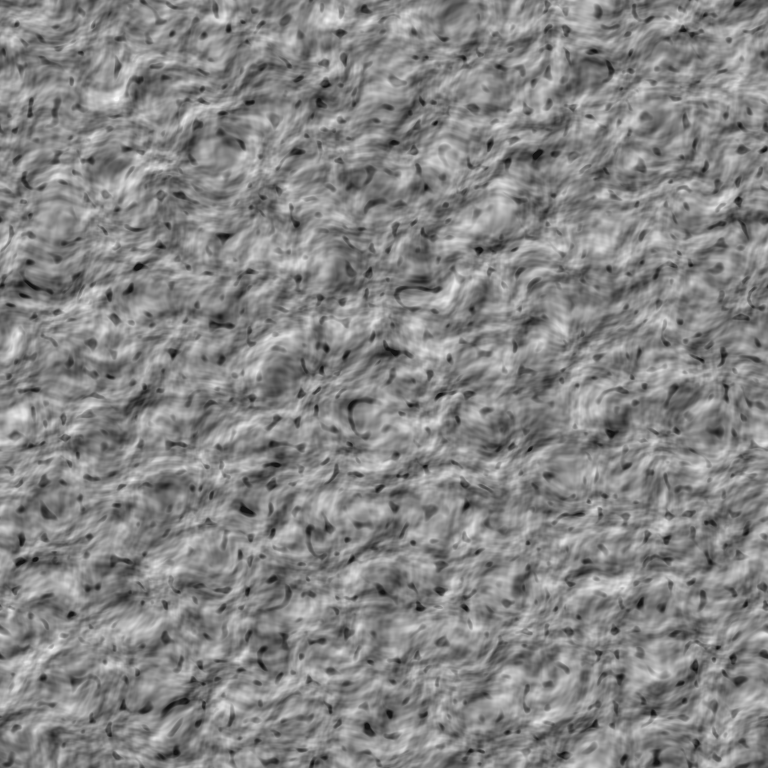
Reproduce this texture procedurally as a WebGL 1 fragment shader.

```glsl
precision highp float;
// Rough porous grey stone, lit from the upper left, tiling in both directions.

uniform vec2 u_resolution;

#define OCTAVES 6
#define BASE_CELLS 6.0
#define LACUNARITY 1.9
#define MAIN_OCTAVE 2.8
#define OCTAVE_SPREAD 2.4
#define LIGHT_DIR vec2(-0.5, 0.866)
#define CONTRAST 0.097
#define OCCLUSION 1.2
#define WARP 0.02
#define PIT_CELLS 64.0
#define PIT_DEPTH 0.25
#define MID_GREY 0.537

// Random unit vector of a lattice point, wrapped to the period.
vec2 latticeGradient(vec2 cell, float period, float seed) {
  vec2 wrapped = floor(mod(cell + 0.5, period)) + seed * 17.3;
  float angle = 6.2831853 * fract(sin(dot(wrapped, vec2(127.1, 311.7))) * 43758.5453);
  return vec2(cos(angle), sin(angle));
}

// Wrapping gradient noise: x holds the height, yz its slope per cell.
vec3 noiseWithSlope(vec2 uv, float period, float seed) {
  vec2 p = uv * period + vec2(0.37, 0.71) * seed;
  vec2 cell = floor(p);
  vec2 f = p - cell;
  vec2 u = f * f * f * (f * (f * 6.0 - 15.0) + 10.0);
  vec2 du = 30.0 * f * f * (f * (f - 2.0) + 1.0);
  vec2 ga = latticeGradient(cell, period, seed);
  vec2 gb = latticeGradient(cell + vec2(1.0, 0.0), period, seed);
  vec2 gc = latticeGradient(cell + vec2(0.0, 1.0), period, seed);
  vec2 gd = latticeGradient(cell + vec2(1.0, 1.0), period, seed);
  float a = dot(ga, f);
  float b = dot(gb, f - vec2(1.0, 0.0));
  float c = dot(gc, f - vec2(0.0, 1.0));
  float d = dot(gd, f - vec2(1.0, 1.0));
  float twist = a - b - c + d;
  float height = a + u.x * (b - a) + u.y * (c - a) + u.x * u.y * twist;
  vec2 slope = ga + u.x * (gb - ga) + u.y * (gc - ga) + u.x * u.y * (ga - gb - gc + gd)
             + du * (u.yx * twist + vec2(b, c) - a);
  return vec3(height, slope);
}

// Sum of lit slopes and shaded hollows over all grain sizes.
float reliefLight(vec2 uv) {
  float light = 0.0;
  float cells = BASE_CELLS;
  for (int i = 0; i < OCTAVES; i++) {
    float octave = float(i);
    float offset = (octave - MAIN_OCTAVE) / OCTAVE_SPREAD;
    vec3 grain = noiseWithSlope(uv, cells, octave + 1.0);
    light += exp(-offset * offset) * (OCCLUSION * grain.x - dot(grain.yz, LIGHT_DIR));
    cells = floor(cells * LACUNARITY);
  }
  return light;
}

void main() {
  vec2 uv = gl_FragCoord.xy / u_resolution;

  // Bend the lattice so that the grains look irregular.
  vec2 bend = vec2(noiseWithSlope(uv, 14.0, 11.0).x, noiseWithSlope(uv, 14.0, 12.0).x);
  vec2 surface = uv + WARP * bend;

  // Small dark pores.
  float pit = smoothstep(0.22, 0.5, -noiseWithSlope(surface, PIT_CELLS, 13.0).x);

  float grey = MID_GREY + CONTRAST * reliefLight(surface) - PIT_DEPTH * pit;
  gl_FragColor = vec4(vec3(clamp(grey, 0.08, 0.97)), 1.0);
}
```
